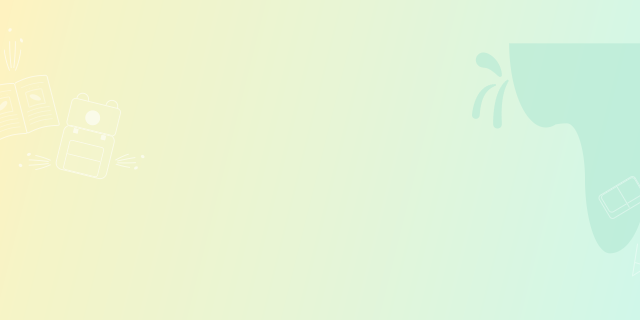
Write a Shadertoy shader that draws this background.

```glsl
// Layout grid: 768 x 384 units over the canvas, y pointing down
float unitsPerPixel;

float cover(float d) { return clamp(0.5 - d / unitsPerPixel, 0.0, 1.0); }
float outline(float d) { return cover(abs(d) - 0.55); }

vec2 turn(vec2 p, float a) {
    float c = cos(a), s = sin(a);
    return vec2(c * p.x + s * p.y, c * p.y - s * p.x);
}

float box(vec2 p, vec2 halfSize, float corner) {
    vec2 q = abs(p) - halfSize + corner;
    return length(max(q, 0.0)) + min(max(q.x, q.y), 0.0) - corner;
}

float ellipse(vec2 p, vec2 r) {
    float k = length(p / r);
    return k * (k - 1.0) / max(length(p / (r * r)), 1e-4);
}

float segment(vec2 p, vec2 a, vec2 b) {
    vec2 d = b - a;
    return length(p - a - d * clamp(dot(p - a, d) / dot(d, d), 0.0, 1.0));
}

// Drop that swells along a quadratic curve
float petal(vec2 p, vec2 tip, vec2 bend, vec2 end, float radius) {
    float d = 1e3;
    vec2 last = tip;
    for (int i = 1; i <= 16; i++) {
        float t = float(i) / 16.0;
        vec2 next = mix(mix(tip, bend, t), mix(bend, end, t), t);
        d = min(d, segment(p, last, next) - radius * sqrt(t));
        last = next;
    }
    return d;
}

// Flat-topped pool with a short lobe and a long drip
float drip(vec2 p) {
    float lobe = ellipse(p - vec2(655, 52), vec2(44, 101));
    float tongue = ellipse(p - vec2(732, 215), vec2(p.x < 732.0 ? 30 : 44, 89));
    float notch = ellipse(p - vec2(680, 215), vec2(p.x < 680.0 ? 66 : 22, 67));
    float neck = max(max(655.0 - p.x, p.y - 215.0), -notch);
    return max(min(min(lobe, tongue), neck), 52.0 - p.y);
}

// Fan of rays, every second one ending in a dot
float burst(vec2 p, float heading, float reach) {
    float ink = 0.0;
    for (int i = 0; i < 4; i++) {
        float k = float(i) - 1.5;
        vec2 q = turn(p, heading + 0.33 * k);
        q.y += 0.004 * k * q.x * q.x;
        float len = reach * (1.0 - 0.2 * abs(k));
        ink = max(ink, outline(segment(q, vec2(0.2 * len, 0), vec2(0.75 * len, 0))));
        if (i % 2 == 1) ink = max(ink, cover(length(q - vec2(len, 0)) - 2.0));
    }
    return ink;
}

float backpack(vec2 p) {
    vec2 q = turn(p - vec2(107, 163), 0.24);
    vec2 m = vec2(abs(q.x), q.y);
    float body = box(q - vec2(0, 20), vec2(31, 27), 8.0);
    float flap = box(q - vec2(0, -23), vec2(30, 17), 5.0);
    float ink = 0.12 * cover(min(body, flap));
    ink = max(ink, max(outline(body), outline(flap)));
    ink = max(ink, outline(box(q - vec2(0, 28), vec2(21, 18), 3.0)));
    ink = max(ink, outline(segment(q, vec2(-20, 27), vec2(20, 27))));
    ink = max(ink, cover(length(q - vec2(-1, -22)) - 9.0));
    ink = max(ink, cover(box(m - vec2(17, -2), vec2(3), 1.0)));
    float strap = length(m - vec2(18, -41)) - 7.0;
    return max(ink, outline(strap) * step(q.y, -40.0));
}

float book(vec2 p) {
    vec2 q = turn(p - vec2(25, 130), -0.25);
    vec2 page = vec2(abs(q.x) - 20.0, q.y + 2.5 * sin(abs(q.x) * 0.08));
    float ink = outline(box(page, vec2(20, 31), 2.0));
    vec2 art = page - vec2(0, -6);
    ink = max(ink, 0.6 * outline(box(art, vec2(10, 9), 1.0)));
    ink = max(ink, 0.7 * cover(ellipse(turn(art, 0.6), vec2(7, 3))));
    // Rows of text above and below the plate
    float row = abs(mod(page.y, 5.0) - 2.5);
    float text = cover(row - 0.4) * cover(abs(page.x) - 14.0);
    text *= step(12.0, abs(art.y)) * step(abs(page.y), 26.0);
    return max(ink, 0.6 * text);
}

float eraser(vec2 p) {
    vec2 q = turn(p - vec2(747, 237), -0.54);
    float ink = outline(box(q, vec2(25, 16), 4.0));
    ink = max(ink, outline(box(q - vec2(1, -3), vec2(23, 12), 4.0)));
    return max(ink, outline(segment(q, vec2(1, -15), vec2(1, 14))));
}

float pencilTip(vec2 p) {
    float d = segment(p, vec2(765, 293), vec2(759, 331));
    d = min(d, segment(p, vec2(759, 331), vec2(772, 323)));
    return outline(min(d, segment(p, vec2(762, 315), vec2(772, 318))));
}

void mainImage(out vec4 fragColor, in vec2 fragCoord) {
    unitsPerPixel = 384.0 / iResolution.y;
    vec2 p = vec2(fragCoord.x, iResolution.y - fragCoord.y) * unitsPerPixel;

    // Slanted gradient from cream through lime to mint
    float t = (p.x + 0.25 * p.y) / 864.0;
    vec3 color = mix(vec3(1.0, 0.95, 0.75), vec3(0.955, 0.957, 0.785), smoothstep(-0.03, 0.18, t));
    color = mix(color, vec3(0.908, 0.96, 0.837), clamp((t - 0.17) / 0.33, 0.0, 1.0));
    color = mix(color, vec3(0.815, 0.97, 0.915), clamp((t - 0.5) * 2.0, 0.0, 1.0));

    // Pool and its splashes
    float splash = petal(p, vec2(600, 90), vec2(592, 74), vec2(580, 72), 9.0);
    splash = min(splash, petal(p, vec2(594, 102), vec2(574, 106), vec2(571, 138), 4.6));
    splash = min(splash, petal(p, vec2(609, 97), vec2(596, 112), vec2(597, 149), 5.2));
    color = mix(color, vec3(0.70, 0.91, 0.83), 0.6 * cover(min(drip(p), splash)));

    // White line drawings
    float ink = max(backpack(p), book(p));
    ink = max(ink, burst(p - vec2(15, 92), -1.57, 62.0));
    ink = max(ink, burst(p - vec2(66, 195), 3.14, 46.0));
    ink = max(ink, burst(p - vec2(134, 195), -0.1, 42.0));
    ink = max(ink, 0.7 * max(eraser(p), pencilTip(p)));
    fragColor = vec4(mix(color, vec3(1), 0.6 * ink), 1.0);
}
```
